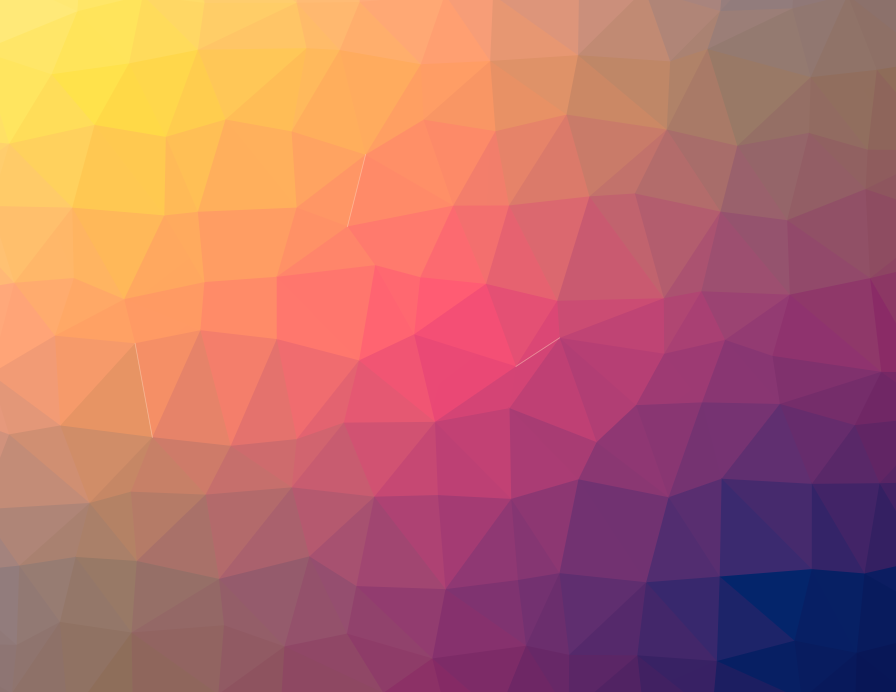
Write a Shadertoy shader that draws this background.

```glsl
// Low-poly mesh: a jittered lattice is split into triangles, each flat-shaded
// at its centroid. The shade averages one palette ramp running left to right
// with the same ramp running top to bottom, blended in a perceptual space.

const float CELL = 1.0 / 12.4;            // lattice step, in canvas widths
const vec2 LATTICE_SHIFT = vec2(0.0, -0.3);
const float JITTER = 0.62;                // full jitter range, in cells

const vec3 PALE_YELLOW = vec3(1.00, 0.92, 0.50);
const vec3 YELLOW      = vec3(1.00, 0.88, 0.26);
const vec3 PINK        = vec3(1.00, 0.30, 0.46);
const vec3 BLUE        = vec3(0.00, 0.15, 0.43);
const vec3 NAVY        = vec3(0.03, 0.08, 0.33);

// Linear RGB to XYZ, scaled to the white point
const mat3 RGB_TO_XYZ = mat3(0.434, 0.213, 0.018,
                             0.376, 0.715, 0.109,
                             0.190, 0.072, 0.873);

vec2 hash2(vec2 p) {
    vec3 q = fract(p.xyx * vec3(0.1031, 0.1030, 0.0973));
    q += dot(q, q.yzx + 33.33);
    return fract((q.xx + q.yz) * q.zy);
}

vec3 toPerceptual(vec3 rgb) {
    return pow(RGB_TO_XYZ * pow(rgb, vec3(2.2)), vec3(1.0 / 3.0));
}

vec3 toDisplay(vec3 c) {
    vec3 rgb = inverse(RGB_TO_XYZ) * (c * c * c);
    return pow(clamp(rgb, 0.0, 1.0), vec3(1.0 / 2.2));
}

// Palette ramp for t from 0 to 1
vec3 ramp(float t) {
    vec3 c = mix(toPerceptual(PALE_YELLOW), toPerceptual(YELLOW), clamp(t / 0.13, 0.0, 1.0));
    c = mix(c, toPerceptual(PINK), clamp((t - 0.13) / 0.36, 0.0, 1.0));
    c = mix(c, toPerceptual(BLUE), clamp((t - 0.49) / 0.36, 0.0, 1.0));
    return mix(c, toPerceptual(NAVY), clamp((t - 0.85) / 0.15, 0.0, 1.0));
}

vec3 shade(vec2 p, float aspect) {
    vec2 uv = clamp(vec2(p.x, 1.0 - p.y * aspect), 0.0, 1.0);
    return toDisplay(0.5 * (ramp(uv.x) + ramp(uv.y)));
}

vec2 vertexAt(vec2 id) {
    return (id + LATTICE_SHIFT + JITTER * (hash2(id + 17.0) - 0.5)) * CELL;
}

// Signed distance to the line a-b, negative on its left
float edgeDistance(vec2 p, vec2 a, vec2 b) {
    vec2 e = normalize(b - a);
    return dot(p - a, vec2(e.y, -e.x));
}

// Adds a counter-clockwise triangle: colour in rgb, coverage in a
void addTriangle(inout vec4 sum, vec2 p, vec2 a, vec2 b, vec2 c, float pixel, float aspect) {
    float d = max(edgeDistance(p, a, b), max(edgeDistance(p, b, c), edgeDistance(p, c, a)));
    float cover = clamp(0.5 - d / pixel, 0.0, 1.0);
    if (cover > 0.0) sum += cover * vec4(shade((a + b + c) / 3.0, aspect), 1.0);
}

// Faint hairline between two lattice vertices
float seam(vec2 p, vec2 idA, vec2 idB, float pixel) {
    vec2 a = vertexAt(idA), ab = vertexAt(idB) - a;
    float along = clamp(dot(p - a, ab) / dot(ab, ab), 0.0, 1.0);
    float d = length(p - a - ab * along);
    return 1.0 - smoothstep(0.0, 0.0006 + 0.5 * pixel, d);
}

void mainImage(out vec4 fragColor, in vec2 fragCoord) {
    vec2 p = fragCoord / iResolution.x;
    float aspect = iResolution.x / iResolution.y;
    float pixel = 1.0 / iResolution.x;
    vec2 home = floor(p / CELL - LATTICE_SHIFT);

    // Tiny base weight fills any sliver left between triangles
    vec4 sum = 0.001 * vec4(shade(p, aspect), 1.0);
    for (int j = -1; j <= 1; j++) {
        for (int i = -1; i <= 1; i++) {
            vec2 id = home + vec2(i, j);
            vec2 a = vertexAt(id);
            vec2 b = vertexAt(id + vec2(1, 0));
            vec2 c = vertexAt(id + vec2(1, 1));
            vec2 d = vertexAt(id + vec2(0, 1));
            // Split each quad along its shorter diagonal
            if (distance(a, c) < distance(b, d)) {
                addTriangle(sum, p, a, b, c, pixel, aspect);
                addTriangle(sum, p, a, c, d, pixel, aspect);
            } else {
                addTriangle(sum, p, a, b, d, pixel, aspect);
                addTriangle(sum, p, b, c, d, pixel, aspect);
            }
        }
    }
    vec3 color = sum.rgb / sum.a;

    // Three pale seams along mesh edges
    float line = seam(p, vec2(5, 8), vec2(5, 7), pixel);
    line = max(line, seam(p, vec2(2, 5), vec2(2, 4), pixel));
    line = max(line, seam(p, vec2(7, 5), vec2(8, 5), pixel));
    color = mix(color, vec3(1.0, 0.85, 0.75), 0.4 * line);

    fragColor = vec4(color, 1.0);
}
```
